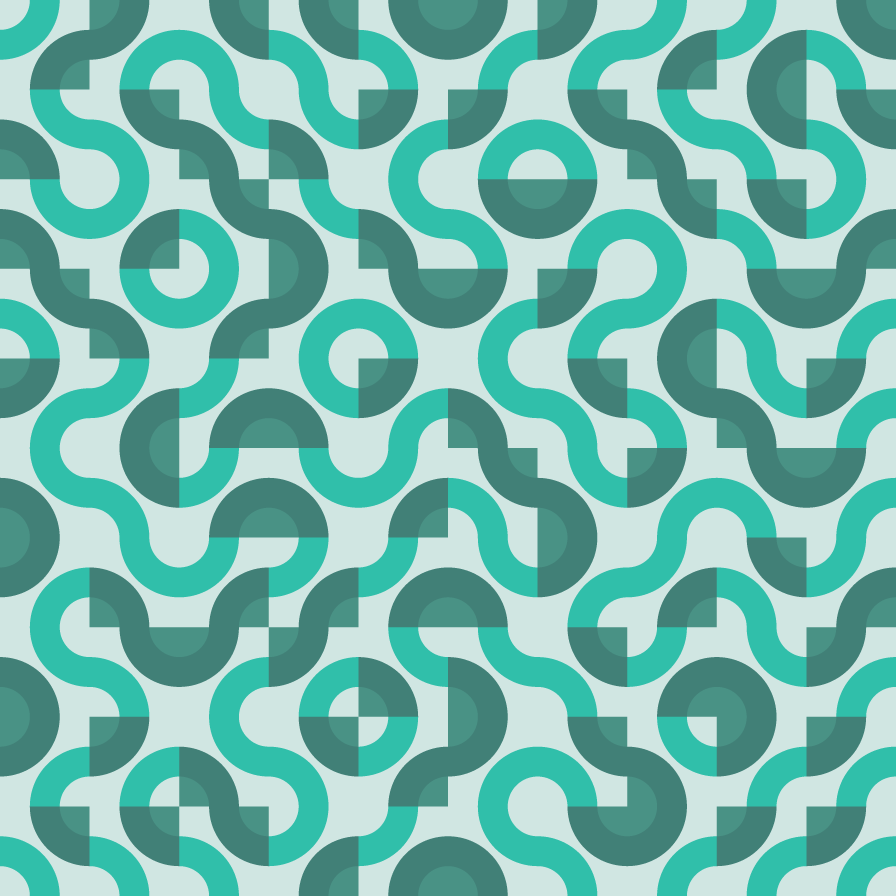
Give the GLSL for this pattern, as a WebGL 2 fragment shader.

```glsl
#version 300 es
precision highp float;
// Truchet tiling: every square tile holds two quarter discs on opposite corners.
// One is an open teal band, the other a filled dark disc with a lighter core.
// A hash per tile picks which of the four corners carries the dark disc.

#define TILES 10.0
#define INNER_RADIUS (1.0 / 3.0)
#define OUTER_RADIUS (2.0 / 3.0)
#define SAMPLES 4
#define PAPER vec3(0.815, 0.902, 0.888)
#define BAND_TEAL vec3(0.188, 0.749, 0.667)
#define DISC_DARK vec3(0.255, 0.502, 0.467)
#define DISC_CORE vec3(0.286, 0.573, 0.522)

uniform vec2 u_resolution;
out vec4 fragColor;

float hash(vec2 cell) {
    return fract(sin(dot(cell, vec2(12.9898, 78.233))) * 43758.5453);
}

// Corner of the tile, as 0 or 1 on each axis, that holds the dark disc
vec2 darkCorner(vec2 cell) {
    float turn = floor(4.0 * hash(cell));
    return 1.0 - vec2(mod(turn, 2.0), floor(turn / 2.0));
}

vec3 tileColor(vec2 p) {
    vec2 local = fract(p);
    vec2 corner = darkCorner(floor(p));
    float discDist = distance(local, corner);
    float bandDist = distance(local, 1.0 - corner);

    vec3 color = PAPER;
    // Open band
    if (bandDist > INNER_RADIUS && bandDist < OUTER_RADIUS) color = BAND_TEAL;
    // Filled disc and its core
    if (discDist < OUTER_RADIUS) color = DISC_DARK;
    if (discDist < INNER_RADIUS) color = DISC_CORE;
    return color;
}

void main() {
    float scale = TILES / min(u_resolution.x, u_resolution.y);
    vec3 sum = vec3(0.0);
    // Supersampling smooths both the arcs and the cuts at tile borders
    for (int y = 0; y < SAMPLES; y++) {
        for (int x = 0; x < SAMPLES; x++) {
            vec2 offset = (vec2(x, y) + 0.5) / float(SAMPLES) - 0.5;
            sum += tileColor((gl_FragCoord.xy + offset) * scale);
        }
    }
    fragColor = vec4(sum / float(SAMPLES * SAMPLES), 1.0);
}
```
